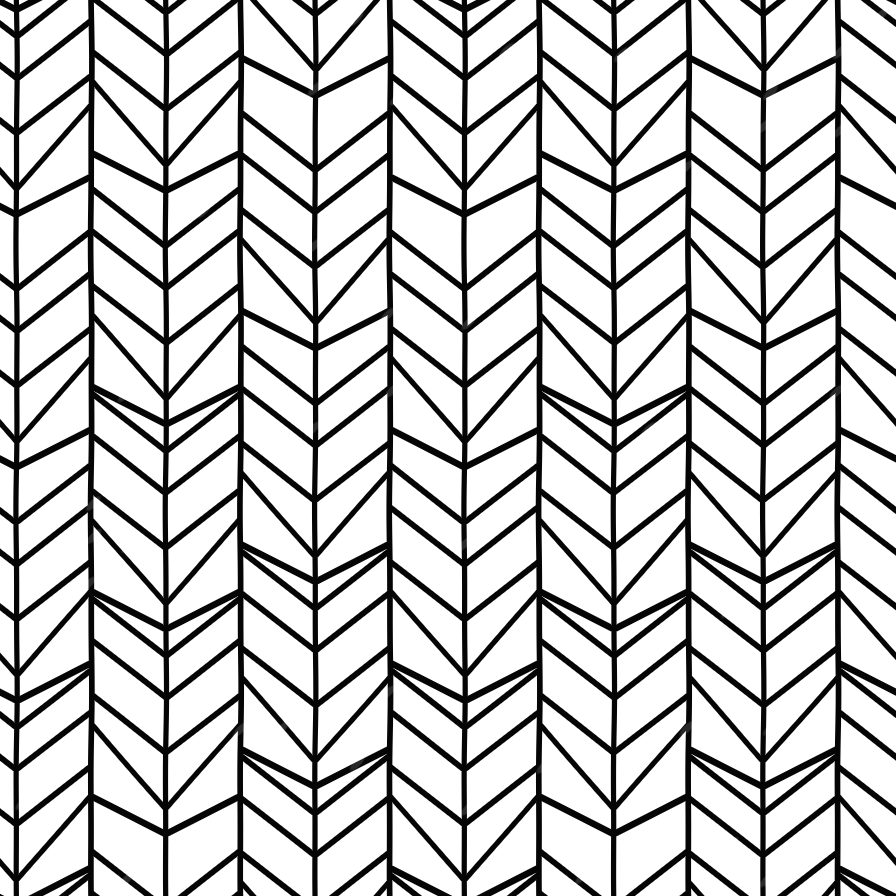
Give the GLSL for this pattern, as a three.js fragment shader.

```glsl
varying vec2 vUv;

// Lengths are in column widths; the square is COLUMNS wide and high.
const float COLUMNS = 6.0;
const float SPINE_OFFSET = 0.111;
const vec3 COLUMN_PHASE = vec3(1.4375, 5.586, 0.641); // drop of each column kind
const vec4 GROUP_GAP = vec4(0.50, 0.372, 0.18, 0.18); // space under each shallow chevron
const float GROUP_REST = 1.192;                       // remaining length of a group
const vec3 LATER_STEPS = vec3(0.281, 0.648, 1.023);   // chevrons after the first plain one

const float SHALLOW_SLOPE = 0.51;
const float PLAIN_SLOPE = 0.78;
const float STEEP_SLOPE = 1.14;

const float SPINE_HALF = 0.0175;
const float BORDER_HALF = 0.019;
const float SHALLOW_HALF = 0.022;
const float PLAIN_HALF = 0.0195;
const float STEEP_HALF = 0.0175;

const float WOBBLE = 0.003;
const float FLECK_CELLS = 24.0;
const float FLECK_CHANCE = 0.08;

const vec3 PAPER = vec3(1.0);
const vec3 INK = vec3(0.02);
const vec3 WORN_INK = vec3(0.16);
const float TAU = 6.2831853;

vec3 hash3(vec2 p) {
  vec3 q = fract(p.xyx * vec3(0.1031, 0.1030, 0.0973));
  q += dot(q, q.yxz + 33.33);
  return fract((q.xxy + q.yzz) * q.zyx);
}

// Signed distance to one V-shaped stroke, wrapped vertically.
float chevron(float across, float down, float vertex, float slope, float halfWidth) {
  float period = COLUMNS;
  float dy = mod(down - vertex + slope * across + 0.5 * period, period) - 0.5 * period;
  return abs(dy) / sqrt(1.0 + slope * slope) - halfWidth;
}

// Four groups: one shallow, three plain and one steep chevron each.
float chevrons(float across, float down, float phase) {
  float dist = 1.0;
  float top = phase;
  for (int i = 0; i < 4; i++) {
    float gap = GROUP_GAP[i];
    float first = top + gap;
    dist = min(dist, chevron(across, down, top, SHALLOW_SLOPE, SHALLOW_HALF));
    dist = min(dist, chevron(across, down, first, PLAIN_SLOPE, PLAIN_HALF));
    dist = min(dist, chevron(across, down, first + LATER_STEPS.x, PLAIN_SLOPE, PLAIN_HALF));
    dist = min(dist, chevron(across, down, first + LATER_STEPS.y, PLAIN_SLOPE, PLAIN_HALF));
    dist = min(dist, chevron(across, down, first + LATER_STEPS.z, STEEP_SLOPE, STEEP_HALF));
    top += gap + GROUP_REST;
  }
  return dist;
}

// Sparse slanted flecks, one candidate per wrapped cell.
float flecks(vec2 uv) {
  vec2 p = uv * FLECK_CELLS;
  vec3 h = hash3(mod(floor(p), FLECK_CELLS) + 1.0);
  vec2 d = fract(p) - mix(vec2(0.35), vec2(0.65), h.xy);
  vec2 slanted = vec2(d.x + d.y, d.y - d.x) * vec2(2.2, 6.0);
  return step(1.0 - FLECK_CHANCE, h.z) * (1.0 - smoothstep(0.6, 1.0, length(slanted)));
}

void main() {
  float pixel = max(fwidth(vUv.y) * COLUMNS, 0.0001);

  // Column coordinates, with a slight hand-drawn sway
  float down = (1.0 - vUv.y) * COLUMNS;
  float sway = sin(TAU * 3.0 * vUv.y) + 0.5 * sin(TAU * 7.0 * vUv.y + 1.3);
  float x = vUv.x * COLUMNS - SPINE_OFFSET + WOBBLE * sway;
  float column = floor(x + 0.5);
  float across = abs(x - column);
  float kind = mod(column, 3.0);
  float phase = kind < 0.5 ? COLUMN_PHASE.x : (kind < 1.5 ? COLUMN_PHASE.y : COLUMN_PHASE.z);

  // Spine, border and chevrons
  float dist = chevrons(across, down, phase);
  dist = min(dist, across - SPINE_HALF);
  dist = min(dist, 0.5 - across - BORDER_HALF);

  // Ink on paper
  float coverage = clamp(0.5 - dist / pixel, 0.0, 1.0);
  vec3 ink = mix(INK, WORN_INK, flecks(vUv));
  gl_FragColor = vec4(mix(PAPER, ink, coverage), 1.0);
}
```
